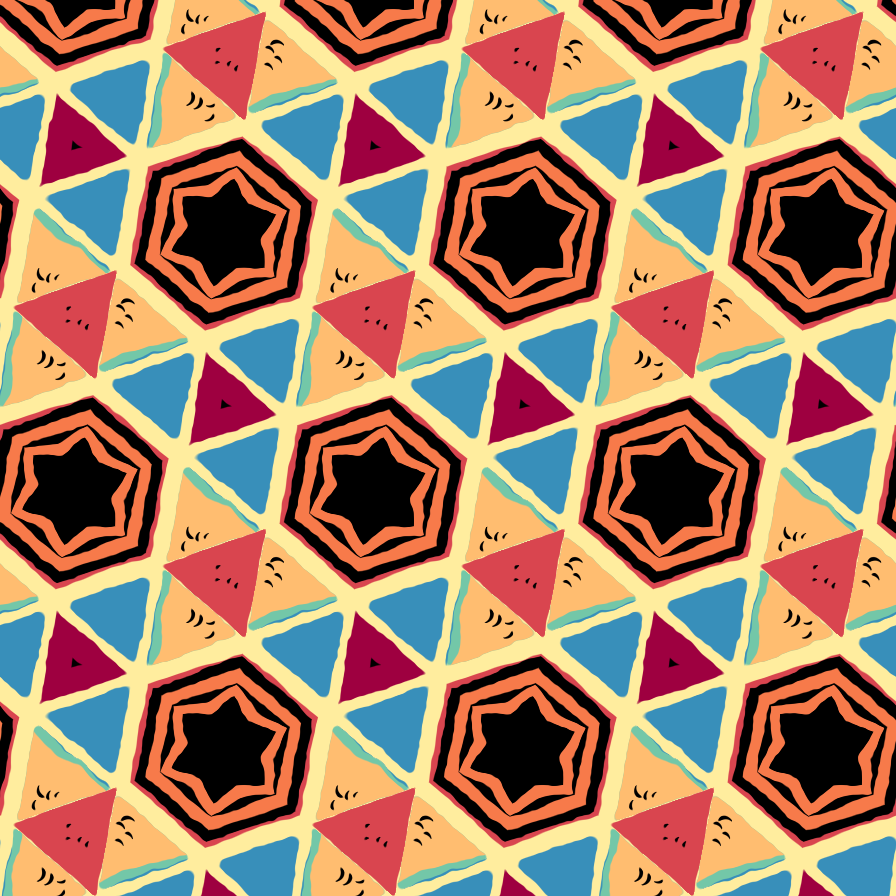
This pattern is drawn by a Shadertoy shader. Its source:

```glsl
const float REPEATS_ACROSS = 3.0;
const float ROOT3 = 1.7320508;
const float ROOT7 = 2.6457513;
const float IN_RADIUS = ROOT3 / 6.0;
const vec2 HEX_ANCHOR = vec2(0.25, 0.7405);

const vec3 CREAM  = vec3(1.00, 0.93, 0.62);
const vec3 ORANGE = vec3(1.00, 0.74, 0.44);
const vec3 CORAL  = vec3(0.97, 0.48, 0.29);
const vec3 RED    = vec3(0.85, 0.27, 0.31);
const vec3 MAROON = vec3(0.62, 0.00, 0.25);
const vec3 BLUE   = vec3(0.22, 0.56, 0.73);
const vec3 TEAL   = vec3(0.45, 0.78, 0.66);
const vec3 BLACK  = vec3(0.0);

float hash(vec2 p) {
    vec3 q = fract(vec3(p.xyx) * 0.1031);
    q += dot(q, q.yzx + 33.33);
    return fract((q.x + q.y) * q.z);
}

float noise(vec2 p) {
    vec2 i = floor(p), f = fract(p);
    f = f * f * (3.0 - 2.0 * f);
    return mix(mix(hash(i), hash(i + vec2(1, 0)), f.x),
               mix(hash(i + vec2(0, 1)), hash(i + vec2(1, 1)), f.x), f.y);
}

// Hand-cut edge offset, roughly -1 to 1
float wobble(vec2 p, float seed) {
    p += 17.0 * seed + 40.0;
    return 1.4 * (noise(p * 7.0) - 0.5) + 0.7 * (noise(p * 19.0) - 0.5);
}

float softMin(float a, float b, float k) {
    float h = max(k - abs(a - b), 0.0) / k;
    return min(a, b) - 0.25 * h * h * k;
}

float roundedMin(vec3 e, float k) {
    return softMin(softMin(e.x, e.y, k), e.z, k);
}

// Paints where the inside distance d is positive
vec3 paint(vec3 base, vec3 ink, float d, float px) {
    return mix(base, ink, smoothstep(-px, px, d));
}

// Inside distance to a short curled stroke
float stroke(vec2 p, float angle, float halfLength, float width) {
    float c = cos(angle), s = sin(angle);
    p = mat2(c, -s, s, c) * p;
    p.y += 7.0 * p.x * p.x;
    float taper = width * (1.0 - 0.5 * p.x / halfLength);
    return taper - length(vec2(max(abs(p.x) - halfLength, 0.0), p.y));
}

// Hexagon with nested rings and a concave star
vec3 hexTile(vec2 p, float px) {
    float w = wobble(p, 1.0);
    vec2 q = abs(p);
    float hex = max(q.x * 0.5 * ROOT3 + q.y * 0.5, q.y);
    float turn = atan(p.y, p.x) * 3.0 / 3.14159265;
    float toTip = abs(fract(turn) - 0.5) * 2.0;
    float star = length(p) - 0.15 * pow(toTip, 1.5);

    vec3 col = paint(CREAM, RED, 0.765 - hex + 0.025 * wobble(p * 0.6, 2.0), px);
    col = paint(col, BLACK, 0.727 - hex + 0.022 * w, px);
    col = paint(col, CORAL, 0.637 - hex + 0.020 * wobble(p, 3.0), px);
    col = paint(col, BLACK, 0.530 - hex + 0.020 * wobble(p, 4.0), px);
    col = paint(col, CORAL, 0.440 - star + 0.022 * wobble(p, 5.0), px);
    return paint(col, BLACK, 0.335 - star + 0.022 * wobble(p, 6.0), px);
}

// e: distances to the (lone triangle, hexagon, paired triangle) edges
vec3 triangleTile(vec3 e, bool up, bool lone, float seed, float px) {
    vec2 p = vec2((e.y - e.z) / ROOT3, e.x - IN_RADIUS);
    float w = 0.018 * wobble(p, seed);
    if (lone && up) {
        float d = roundedMin(e, 0.03) + w;
        vec3 col = paint(CREAM, MAROON, d - 0.046, px);
        return paint(col, BLACK, roundedMin(e, 0.01) + w - IN_RADIUS + 0.028, px);
    }
    if (!lone && !up) return paint(CREAM, BLUE, roundedMin(e - 0.048, 0.09) + w, px);

    vec3 col;
    if (lone) {
        col = paint(CREAM, RED, roundedMin(e, 0.04) + 0.6 * w - 0.004, px);
    } else {
        // Paired edge shows offset layers beneath the orange
        float body = roundedMin(e - vec3(0.004, 0.052, 0.045), 0.07) + w;
        float teal = 0.035 + 0.08 * noise(p * 4.0 + seed * 9.0);
        float sliver = 0.035 * noise(p * 5.0 + seed * 5.0) - 0.012;
        col = paint(CREAM, TEAL, body, px);
        col = paint(col, BLUE, min(body, 0.045 + sliver - e.z - w), px);
        col = paint(col, ORANGE, min(body, e.z - 0.045 - teal + w), px);
    }
    // Scattered ink flecks
    float size = lone ? 0.3 : 1.0;
    vec2 start = lone ? vec2(-0.10, 0.0) : vec2(-0.25, -0.14);
    for (int i = 0; i < 4; i++) {
        float k = float(i);
        float r = hash(vec2(k + 3.0, seed + 8.0));
        vec2 at = start + vec2(0.075 * k, 0.05 * sin(k * 2.3 + seed));
        float d = stroke(p - at, 0.4 + 1.6 * r, size * (0.02 + 0.035 * r), 0.007 + 0.008 * size * r);
        col = paint(col, BLACK, d + 0.15 * w, px);
    }
    return col;
}

void mainImage(out vec4 fragColor, in vec2 fragCoord) {
    float scale = REPEATS_ACROSS * ROOT7;
    float px = 0.75 * scale / iResolution.y;
    vec2 p = (fragCoord / iResolution.y - HEX_ANCHOR) * scale;
    // Align the unit triangular lattice with the hexagon corners
    p = mat2(2.5, -0.5 * ROOT3, 0.5 * ROOT3, 2.5) * p / ROOT7;

    vec2 grid = vec2(p.x - p.y / ROOT3, p.y * 2.0 / ROOT3);
    vec2 cell = floor(grid), f = grid - cell;
    bool up = f.x + f.y < 1.0;
    int kind = int(mod(cell.x + 3.0 * cell.y + 0.5, 7.0));

    // Every seventh lattice corner is a hexagon centre
    bool isHex = kind == 4 || kind == 6 || kind == (up ? 0 : 3);
    vec3 col;
    if (isHex) {
        vec2 corner = kind == 6 ? vec2(1, 0) : kind == 4 ? vec2(0, 1) : up ? vec2(0) : vec2(1);
        vec2 g = f - corner;
        col = hexTile(vec2(g.x + 0.5 * g.y, 0.5 * ROOT3 * g.y), px);
    } else {
        vec2 g = up ? f : 1.0 - f;
        vec3 e = vec3(1.0 - g.x - g.y, g.y, g.x) * 0.5 * ROOT3;
        if (kind == 5) e = e.yzx;
        else if (kind == 3 || kind == 0) e = e.zxy;
        col = triangleTile(e, up, kind == (up ? 1 : 2), float(kind), px);
    }
    fragColor = vec4(col, 1.0);
}
```
